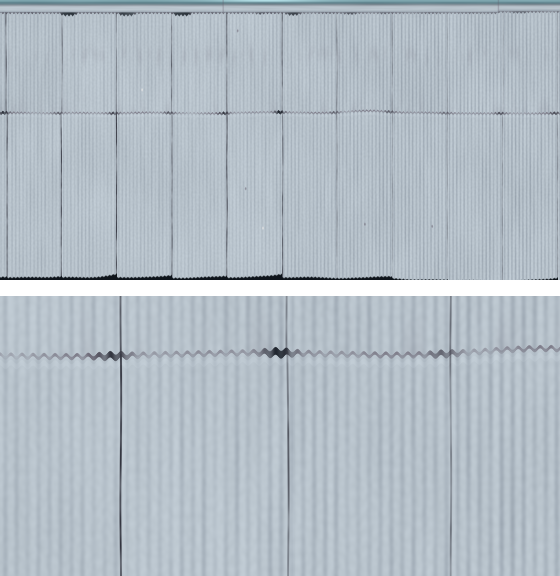
Top: the whole. Bottom: its middle third, enlarged.
Give the GLSL for this texture, as a Shadertoy shader.

```glsl
// Wall of pale corrugated metal sheets in two lapped rows under a gutter.
#define PANEL_PITCH 0.1969
#define FIRST_SEAM 0.0234
#define RIDGES_PER_PANEL 15.0
#define LAP_HEIGHT 0.597
#define EAVE_HEIGHT 0.956
#define SCALLOP 0.0028
#define SEAM_WIDTH 0.0016
#define WEAR 0.05

const vec3 SHEET = vec3(0.735, 0.778, 0.812);
const vec3 GROOVE = vec3(0.630, 0.673, 0.715);
const vec3 STAIN = vec3(0.38, 0.35, 0.41);
const vec3 DARK = vec3(0.07, 0.10, 0.13);
const vec3 TEAL = vec3(0.36, 0.50, 0.54);
const vec3 PALE_TEAL = vec3(0.61, 0.78, 0.81);

float hash(vec2 p) {
    vec3 q = fract(vec3(p.xyx) * 0.1031);
    q += dot(q, q.yzx + 33.33);
    return fract((q.x + q.y) * q.z);
}

vec2 gradientAt(vec2 cell) {
    float angle = 6.28319 * hash(cell);
    return vec2(cos(angle), sin(angle));
}

// Gradient noise, about -0.7 to 0.7
float noise(vec2 p) {
    vec2 i = floor(p), f = fract(p), e = vec2(1, 0);
    vec2 w = f * f * f * (f * (f * 6.0 - 15.0) + 10.0);
    float low = mix(dot(gradientAt(i), f), dot(gradientAt(i + e.xy), f - e.xy), w.x);
    float high = mix(dot(gradientAt(i + e.yx), f - e.yx), dot(gradientAt(i + e.xx), f - e.xx), w.x);
    return mix(low, high, w.y);
}

// Soft line of the given full width around distance zero
float line(float d, float width, float soft) {
    return 1.0 - smoothstep(width * 0.5 - soft * 0.5, width * 0.5 + soft, abs(d));
}

// Bell-shaped falloff
float bell(float d, float width) {
    return exp(-d * d / (width * width));
}

// Sparse flecks, one candidate per cell
float flecks(vec2 p, float cells, float density, float soft) {
    vec2 cell = floor(p * cells);
    vec2 centre = (cell + 0.2 + 0.6 * vec2(hash(cell + 3.1), hash(cell + 8.7))) / cells;
    float d = length((p - centre) * vec2(1.0, 0.6));
    return step(hash(cell + 51.0), density) * (1.0 - smoothstep(0.0005, 0.0015 + soft, d));
}

void mainImage(out vec4 fragColor, in vec2 fragCoord) {
    vec2 p = fragCoord / iResolution.xy * vec2(2.0, 1.0);
    float soft = 1.0 / iResolution.y;

    // Panel and ridge coordinates
    float panelX = (p.x - FIRST_SEAM) / PANEL_PITCH;
    float seamId = floor(panelX + 0.5);
    float seamX = (panelX - seamId) * PANEL_PITCH;
    float ridgeX = panelX * RIDGES_PER_PANEL;
    float wave = cos(6.28319 * ridgeX);
    float rightward = smoothstep(0.8, 1.6, p.x);

    // Wavering lap between the upper and lower rows
    float lapY = LAP_HEIGHT + 0.006 * bell(p.x - 1.33, 0.09) - 0.004 * bell(p.x - 1.62, 0.1)
        + 0.006 * noise(vec2(p.x * 4.5, 2.3));
    float lapD = p.y - lapY - SCALLOP * 0.8 * wave;
    float row = step(0.0, lapD);

    // Corrugated sheet with uneven groove depth
    float depth = mix(0.55, 0.85, rightward) + 0.35 * (hash(vec2(floor(ridgeX), row)) - 0.5);
    depth *= 1.0 + 0.5 * noise(vec2(ridgeX * 0.7, p.y * 9.0));
    vec3 col = mix(SHEET, GROOVE, depth * pow(0.5 - 0.5 * wave, 1.6));
    col += 0.010 * (hash(vec2(floor(panelX), row + 7.0)) - 0.5);

    // Weathering: streaks, broad mottling, fine grain and stain bands
    col += WEAR * 0.4 * noise(vec2(p.x * 60.0, p.y * 5.0 + row * 19.0));
    col += WEAR * 0.4 * noise(p * 4.0 + 11.0);
    col += WEAR * 0.45 * noise(p * vec2(150.0, 110.0));
    float bands = bell(p.y - 0.80, 0.03) + row * exp(-lapD / 0.04);
    float blotch = smoothstep(-0.1, 0.5, noise(vec2(p.x * 45.0, p.y * 9.0)));
    col = mix(col, STAIN, 0.10 * bands * blotch);
    col = mix(col, vec3(0.90), 0.8 * flecks(p, 7.0, 0.03, soft));
    col = mix(col, STAIN, 0.5 * flecks(p + 4.3, 9.0, 0.025, soft));

    // Thin broken seams, fainter toward the right
    float seamTone = mix(0.85, 0.38, rightward) * mix(0.5, 1.0, hash(vec2(seamId, row + 2.0)));
    seamTone *= 0.9 + 0.9 * noise(vec2(seamId * 5.3, p.y * 11.0)) + 0.4 * noise(vec2(seamId * 3.7, p.y * 45.0));
    float seamD = seamX + 0.004 * (hash(vec2(seamId, row)) - 0.5) + 0.0015 * noise(vec2(seamId * 1.7, p.y * 6.0));
    col = mix(col, mix(STAIN, DARK, 0.6), clamp(seamTone, 0.0, 1.0) * line(seamD, SEAM_WIDTH, soft));
    col += 0.02 * line(seamD - 0.005, 0.003, soft);

    // Lap shadow, beaded by the ridges and clumped near the seams
    float clump = bell(seamX + 0.010, 0.020) * mix(0.25, 1.0, hash(vec2(seamId, 31.0)));
    clump *= mix(1.0, 0.5, rightward);
    float lapTone = 0.40 + 0.45 * noise(vec2(p.x * 11.0, 5.0)) + 0.12 * wave + 0.55 * clump;
    lapTone *= 1.0 + 0.5 * noise(vec2(ridgeX, 23.0));
    col = mix(col, mix(STAIN, DARK, clump), clamp(lapTone, 0.0, 1.0) * line(lapD, 0.0035 + 0.006 * clump, soft));
    col += 0.02 * line(lapD + 0.010, 0.006, soft);

    // Black gap below the scalloped lower edge, rising toward some seams
    float rise = pow(fract(panelX), 4.0) * hash(vec2(floor(panelX), 63.0));
    float baseY = mix(0.009, -0.002, smoothstep(1.2, 1.65, p.x)) + 0.014 * rise
        + 0.008 * noise(vec2(p.x * 7.0, 40.0)) + SCALLOP * 0.6 * wave;
    col = mix(DARK * 0.8, col, smoothstep(-soft, soft, p.y - baseY));

    // Scalloped shadow beneath the eave, deeper in patches
    float patches = smoothstep(0.08, 0.3, noise(vec2(p.x * 10.0, 17.0))) * (1.0 - 0.7 * rightward);
    float eaveY = EAVE_HEIGHT + 0.004 * smoothstep(1.775, 1.785, p.x);
    float shadowY = eaveY - 0.003 - 0.008 * patches - SCALLOP * wave;
    vec3 shade = mix(mix(STAIN, DARK, 0.35), DARK, patches);
    float shadeTone = clamp(0.8 + 0.4 * noise(vec2(p.x * 14.0, 71.0)) - 0.15 * rightward, 0.0, 0.95);
    col = mix(col, shade, shadeTone * smoothstep(-soft, soft, p.y - shadowY));

    // Flashing and gutter in three lengths, with blurred joins
    float section = step(0.797, p.x) + step(1.78, p.x);
    float tone = hash(vec2(section, 77.0));
    vec3 flashing = mix(GROOVE, SHEET, smoothstep(0.0, 0.010, p.y - eaveY)) - 0.03 * tone;
    flashing += 0.03 * noise(vec2(p.x * 9.0, p.y * 160.0));
    col = mix(col, flashing, smoothstep(-soft, soft, p.y - eaveY));
    float gutterY = 0.979 + 0.002 * tone;
    vec3 gutter = mix(GROOVE * 0.80, TEAL, smoothstep(0.0, 0.012, p.y - gutterY));
    gutter += 0.05 * noise(vec2(p.x * 5.0, p.y * 90.0));
    float glint = 0.55 + 0.45 * bell(p.x - 0.95, 0.2);
    gutter = mix(gutter, PALE_TEAL + 0.2 * (glint - 0.55), smoothstep(0.988, 0.998, p.y) * glint);
    col = mix(col, gutter, smoothstep(-1.5 * soft, 1.5 * soft, p.y - gutterY));
    float joint = min(abs(p.x - 0.797), abs(p.x - 1.78));
    col = mix(col, STAIN, 0.3 * line(joint, 0.003, soft) * step(eaveY, p.y));

    fragColor = vec4(clamp(col, 0.0, 1.0), 1.0);
}
```
